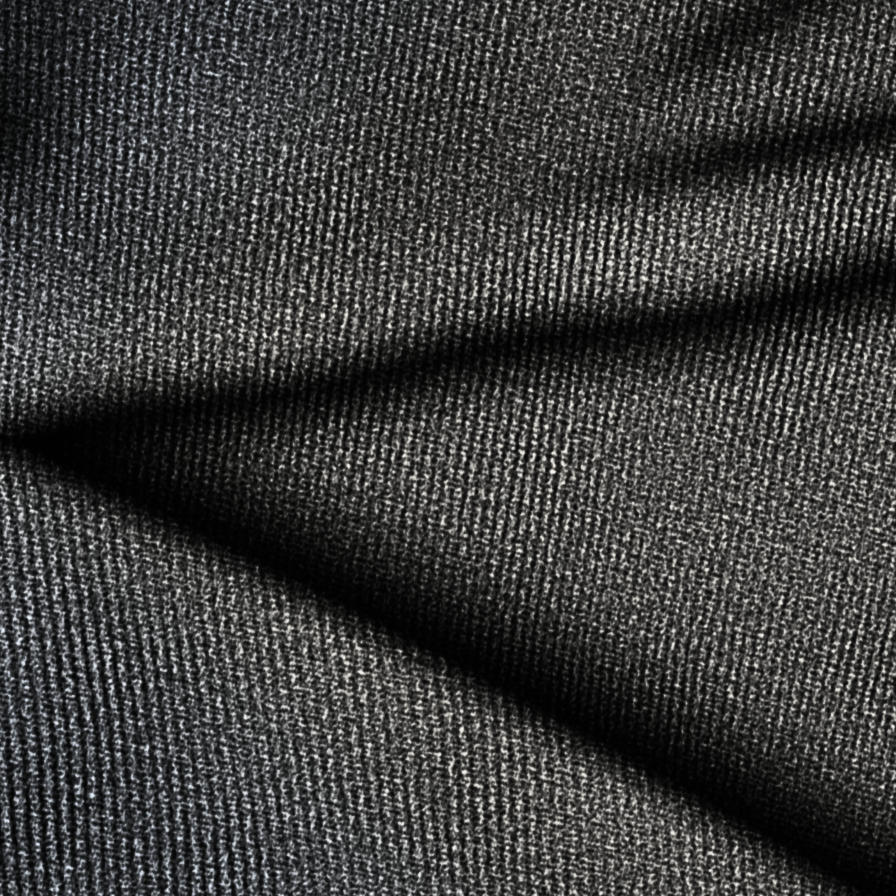
Write a WebGL 1 fragment shader that draws this texture.

```glsl
precision highp float;

uniform vec2 u_resolution;

#define RIB_COUNT 82.0
#define RIB_COUNT_FRONT 62.0
#define RIB_DEPTH 0.64
#define STITCH_COUNT 148.0
#define STITCH_DEPTH 0.28
#define GRAIN_SCALE vec2(245.0, 200.0)
#define GRAIN_CONTRAST 1.8
#define BRIGHTNESS 0.335
#define SHADOW_TOE 0.02
#define TAU 6.2831853

vec2 hashGradient(vec2 cell) {
  vec3 q = fract(cell.xyx * vec3(0.1031, 0.1030, 0.0973));
  q += dot(q, q.yzx + 33.33);
  float angle = TAU * fract((q.x + q.y) * q.z);
  return vec2(cos(angle), sin(angle));
}

float gradientNoise(vec2 p) {
  vec2 i = floor(p);
  vec2 f = p - i;
  vec2 w = f * f * f * (f * (f * 6.0 - 15.0) + 10.0);
  vec2 e = vec2(1.0, 0.0);
  float bottom = mix(dot(hashGradient(i), f),
                     dot(hashGradient(i + e.xy), f - e.xy), w.x);
  float top = mix(dot(hashGradient(i + e.yx), f - e.yx),
                  dot(hashGradient(i + e.xx), f - e.xx), w.x);
  return mix(bottom, top, w.y);
}

float bump(float x, float width) {
  return exp(-x * x / (width * width));
}

// Signed heights above the two main creases
float aboveFrontCrease(vec2 p) {
  return p.y - (0.515 - 0.46 * p.x - 0.07 * p.x * p.x);
}

float aboveBackCrease(vec2 p) {
  return p.y - (0.505 + 0.183 * p.x + 0.006 * sin(p.x * 14.0));
}

// Broad light and shadow of the draped cloth
float drapeLight(vec2 p) {
  float front = aboveFrontCrease(p);
  float back = aboveBackCrease(p);
  float undulation = gradientNoise(p * vec2(3.0, 5.0) + 7.3);

  // Front panel: rounded edge under the crease, darker lower corner
  float frontLight = smoothstep(0.008, -0.06, front);
  frontLight *= 1.0 - 0.3 * smoothstep(0.5, 0.0, length(p));
  frontLight *= 1.0 + 0.3 * undulation;

  // Middle panel: long soft shadow over the front crease
  float middleLight = 0.03 + 0.97 * smoothstep(0.0, 0.19, front);
  middleLight *= 0.1 + 0.9 * smoothstep(0.005, -0.09, back);
  middleLight *= 1.0 + 0.15 * undulation;

  // Back panel: lit ridge, then weaker slanting folds
  float backLight = 0.1 + 0.9 * smoothstep(-0.005, 0.06, back);
  backLight *= 0.8 + 0.25 * bump(back - 0.085, 0.06);
  float fold = p.y - 0.79 - 0.2 * (p.x - 0.65);
  backLight *= 1.0 - 0.8 * bump(fold, 0.032) * smoothstep(0.5, 0.85, p.x);
  float topFold = p.y - 0.93 - 0.5 * (p.x - 0.75);
  backLight *= 1.0 - 0.65 * bump(topFold, 0.038) * smoothstep(0.64, 0.82, p.x);
  backLight *= 1.0 - 0.7 * bump(length(p - vec2(-0.01, 0.86)), 0.09);
  backLight *= 1.0 - 0.5 * bump(length(p - vec2(0.03, 1.0)), 0.1);
  backLight *= 1.0 + 0.35 * undulation;

  float upperLight = mix(middleLight, backLight, smoothstep(-0.008, 0.008, back));
  return mix(frontLight, upperLight, smoothstep(-0.003, 0.003, front));
}

// Rib number, whose fraction runs across one rib
float ribPhase(vec2 p) {
  float sway = 0.012 * gradientNoise(p * 4.0 + 3.1);
  float upper = p.x + sway - 0.05 * p.y - 0.14 * (p.y - 0.45) * p.x;
  float front = p.x + sway + 0.1 * p.y + 0.12 * p.x * p.x;
  return aboveFrontCrease(p) > 0.0 ? RIB_COUNT * upper : RIB_COUNT_FRONT * front;
}

// Ribs, slanted stitches and fibre glints, averaging about one
float knit(vec2 p) {
  float rib = ribPhase(p) + 0.2 * gradientNoise(p * 95.0);
  float wear = 0.7 + 0.7 * gradientNoise(p * 6.0 + 11.0)
             + 0.35 * bump(aboveBackCrease(p), 0.12)
             + 0.3 * smoothstep(0.45, 0.1, length(p));
  float ribs = 1.0 + RIB_DEPTH * clamp(wear, 0.25, 1.3) * cos(TAU * rib);
  float stitch = STITCH_COUNT * p.y + 0.5 * rib + 0.35 * gradientNoise(p * 70.0 + 5.0);
  float stitches = 1.0 + STITCH_DEPTH * cos(TAU * stitch);
  vec2 turned = mat2(0.96, 0.28, -0.28, 0.96) * p;
  float grain = gradientNoise(turned * GRAIN_SCALE)
              + 0.5 * gradientNoise(turned * GRAIN_SCALE * 0.53 + 19.0)
              + 0.3 * gradientNoise(p * GRAIN_SCALE * 1.6 + 41.0);
  return ribs * stitches * exp(GRAIN_CONTRAST * grain - 0.08);
}

void main() {
  vec2 p = gl_FragCoord.xy / u_resolution;

  // Deepen the grooves and roll off the glints
  float value = BRIGHTNESS * drapeLight(p) * knit(p) + 0.008;
  value *= value / (value + SHADOW_TOE);
  value = value < 0.5 ? value : 0.95 - 0.45 * exp((0.5 - value) / 0.45);

  // Slightly cool at the left corners, slightly warm elsewhere
  vec3 coolTint = vec3(0.96, 1.0, 1.05);
  vec3 warmTint = vec3(1.01, 1.0, 0.97);
  float warmth = smoothstep(0.1, 0.6, p.x + 0.4 - abs(p.y - 0.5));
  gl_FragColor = vec4(value * mix(coolTint, warmTint, warmth), 1.0);
}
```
